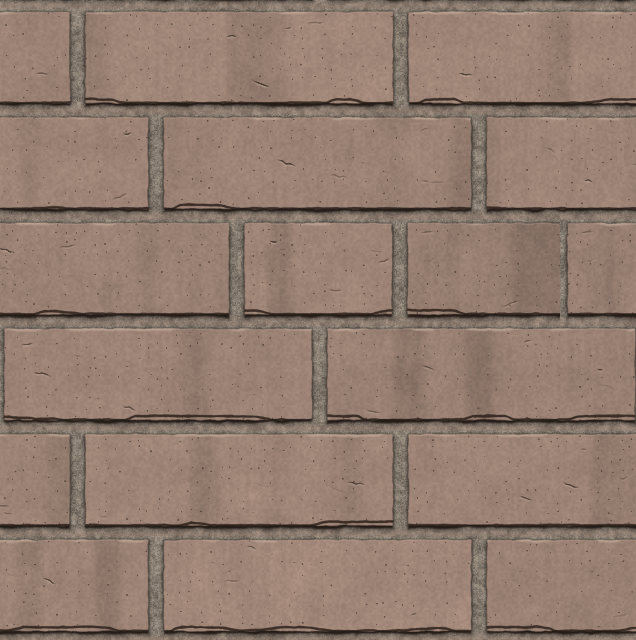
Write a Shadertoy shader that draws this texture.

```glsl
// Brick wall in a raking running bond: six courses, each stepped a quarter brick,
// with one half brick in the third. Box distances shape bricks and their shadows;
// hashed noise gives chipped edges, bottom lips, cracks, pits and grain.

#define ROW_PITCH 0.165
#define ROW_TOP 0.0185
#define BRICK_PITCH 0.508
#define BRICK_HEIGHT 0.1425
#define JOINT 0.0245
#define HALF_BRICK_ROW 2.0
#define CRACKS 5
#define BRICK_COLOR vec3(0.615, 0.515, 0.460)
#define EDGE_COLOR vec3(0.740, 0.645, 0.580)
#define MORTAR_COLOR vec3(0.520, 0.480, 0.435)
#define SHADOW_COLOR vec3(0.170, 0.125, 0.100)

float hash(vec2 p) {
    vec3 q = fract(vec3(p.xyx) * 0.1031);
    q += dot(q, q.yzx + 33.33);
    return fract((q.x + q.y) * q.z);
}

float noise(vec2 p) {
    vec2 i = floor(p), f = fract(p);
    f = f * f * (3.0 - 2.0 * f);
    return mix(mix(hash(i), hash(i + vec2(1, 0)), f.x),
               mix(hash(i + vec2(0, 1)), hash(i + vec2(1, 1)), f.x), f.y);
}

float fbm(vec2 p) {
    float sum = 0.0, amp = 0.5;
    for (int i = 0; i < 4; i++) {
        sum += amp * noise(p);
        p = p * 2.03 + 17.1;
        amp *= 0.5;
    }
    return sum / 0.9375;
}

float box(vec2 p, vec2 halfSize) {
    vec2 d = abs(p) - halfSize;
    return length(max(d, 0.0)) + min(max(d.x, d.y), 0.0);
}

// Short tilted cracks: x is the dark slit, y the lit rim under it
vec2 cracks(vec2 p, vec2 halfSize, float seed) {
    vec2 marks = vec2(0);
    for (int i = 0; i < CRACKS; i++) {
        vec2 key = vec2(seed, float(i) * 7.0 + 3.0);
        vec2 center = (vec2(hash(key), hash(key + 31.0)) * 2.0 - 1.0) * halfSize * 0.9;
        float angle = (hash(key + 57.0) - 0.5) * 0.8;
        float reach = mix(0.005, 0.018, hash(key + 83.0));
        vec2 q = mat2(cos(angle), -sin(angle), sin(angle), cos(angle)) * (p - center);
        q.y += 0.003 * (noise(vec2(q.x * 150.0, seed + float(i))) - 0.5);
        float fade = (1.0 - smoothstep(0.3 * reach, reach, abs(q.x))) * hash(key + 101.0);
        marks.x = max(marks.x, fade * (1.0 - smoothstep(0.0004, 0.0018, abs(q.y))));
        marks.y = max(marks.y, fade * (1.0 - smoothstep(0.0005, 0.0022, abs(q.y - 0.0022))));
    }
    return marks;
}

// Scattered pinholes, one candidate per grid cell
float pits(vec2 p) {
    vec2 g = p * 62.0, cell = floor(g);
    vec2 center = 0.2 + 0.6 * vec2(hash(cell + 5.0), hash(cell + 47.0));
    float radius = mix(0.06, 0.13, hash(cell + 91.0));
    float present = step(0.6, hash(cell + 133.0));
    return present * (1.0 - smoothstep(0.4 * radius, radius, length(fract(g) - center)));
}

void mainImage(out vec4 fragColor, in vec2 fragCoord) {
    vec2 p = fragCoord / iResolution.xy;
    p.y = 1.0 - p.y; // measured downward, like the courses
    float aa = 1.0 / min(iResolution.x, iResolution.y);

    // Course and brick; each cell starts slightly above its brick
    float lead = 0.006;
    float row = floor((p.y - ROW_TOP + lead) / ROW_PITCH);
    float k = mod(row, 4.0);
    float x = p.x - (0.122 + k * (0.1215 + 0.0018 * k));
    float column = floor(x / BRICK_PITCH), width = BRICK_PITCH;
    x -= column * BRICK_PITCH;
    if (row == HALF_BRICK_ROW && column == 0.0) {
        width *= 0.505;
        if (x > width) { x -= width; column = 1.0; width = BRICK_PITCH; }
    }
    float seed = 40.0 + row * 13.0 + column * 5.0;
    float tone = hash(vec2(seed, 8.0)) - 0.5;
    vec2 halfSize = 0.5 * vec2(width - JOINT, BRICK_HEIGHT);
    vec2 b = vec2(x - 0.5 * width, p.y - ROW_TOP - row * ROW_PITCH - halfSize.y);
    float wobble = (fbm(p * 70.0) - 0.5) * 0.0035;
    float d = box(b, halfSize - 0.002) - 0.002 + wobble;

    // Mortar: sandy, creased at the bricks, shaded under each course
    float sand = fbm(p * 130.0) - 0.5;
    float bed = smoothstep(halfSize.y, halfSize.y + 0.013, abs(b.y));
    vec3 mortar = MORTAR_COLOR * (1.0 + 0.5 * sand + 0.25 * (hash(floor(p * 512.0)) - 0.5));
    mortar = mix(mortar, BRICK_COLOR * (0.94 + 0.3 * sand), 0.5 * bed);
    mortar *= mix(0.76, 1.0, smoothstep(0.0, 0.004, d));
    float drop = 0.003 + 0.003 * noise(vec2(p.x * 45.0, seed));
    float shade = box(b - vec2(0.0, drop), halfSize - 0.001) + wobble;
    mortar = mix(mortar, SHADOW_COLOR, 0.92 * (1.0 - smoothstep(-0.002, 0.003, shade)));
    mortar *= mix(0.74, 1.0, smoothstep(0.0, 0.009, shade));

    // Brick face: clay tone, upright bands and drag marks, grain
    float band = smoothstep(0.62, 0.95, noise(vec2(b.x * 17.0 + seed, seed)));
    float drag = noise(vec2(p.x * 190.0, p.y * 9.0)) - 0.5;
    float grain = noise(p * 290.0) - 0.5;
    vec3 face = BRICK_COLOR * (1.0 + 0.07 * tone - 0.09 * band + 0.035 * drag
        + 0.09 * grain + 0.10 * (fbm(p * 22.0) - 0.5) + 0.06 * sand);
    vec2 marks = cracks(b, halfSize, seed);
    face = mix(face, EDGE_COLOR, 0.55 * marks.y);
    face = mix(face, SHADOW_COLOR, max(0.75 * marks.x, 0.5 * pits(p)));

    // Lit, chipped top edge and torn lip along the bottom
    float top = b.y + halfSize.y - wobble, bottom = halfSize.y - b.y;
    float chip = smoothstep(0.55, 0.8, noise(vec2(p.x * 24.0, seed + 2.0)));
    float rim = 1.0 - smoothstep(0.001, 0.003 + 0.003 * chip, top);
    face = mix(face, EDGE_COLOR, rim * (0.3 + 0.6 * chip));
    float torn = smoothstep(0.52, 0.8, noise(vec2(p.x * 13.0, seed + 6.0)));
    float tear = abs(bottom - 0.006 * torn + wobble);
    face = mix(face, SHADOW_COLOR, 0.85 * (1.0 - smoothstep(0.0008, 0.0032, tear)));

    vec3 color = mix(face, mortar, smoothstep(-aa, aa, d));
    fragColor = vec4(clamp(color, 0.0, 1.0), 1.0);
}
```
